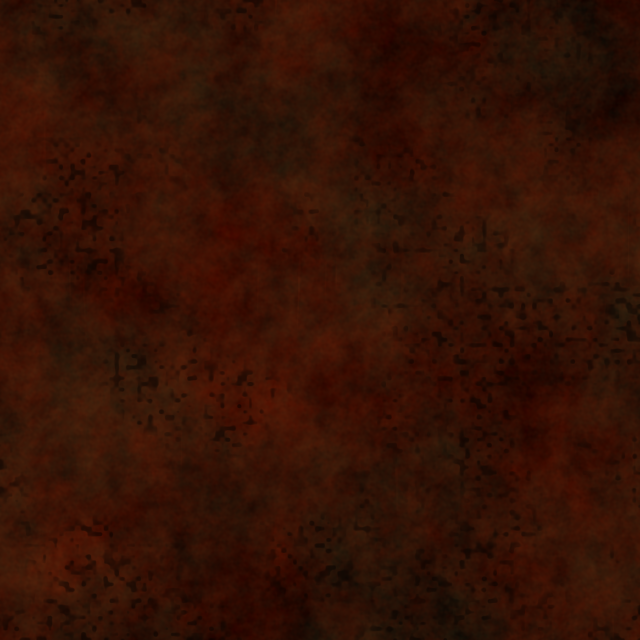
A WebGL 1 fragment shader for this texture:

```glsl
precision highp float;

uniform vec2 u_resolution;

#define CLOUD_SCALE 3.5
#define TONE_GAIN 0.84
#define HUE_GAIN 0.80
#define TONE_CONTRAST 0.46
#define HUE_CONTRAST 1.0
#define PIT_SCALE 115.0
#define PIT_DEPTH 0.45
#define FLECK_SCALE 75.0
#define FLECK_GLOW 0.22
#define SCRATCH_GLOW 0.10

const vec3 RUST = vec3(0.197, 0.069, 0.019);
const vec3 RED_SHIFT = vec3(0.016, -0.033, -0.020);
const vec3 EMBER = vec3(0.30, 0.075, 0.010);

float hash(vec2 p) {
    return fract(sin(dot(p, vec2(127.1, 311.7))) * 43758.5453);
}

// Signed value noise, -1 to 1
float noise(vec2 p) {
    vec2 cell = floor(p);
    vec2 f = fract(p);
    f = f * f * (3.0 - 2.0 * f);
    float low = mix(hash(cell), hash(cell + vec2(1.0, 0.0)), f.x);
    float high = mix(hash(cell + vec2(0.0, 1.0)), hash(cell + vec2(1.0, 1.0)), f.x);
    return 2.0 * mix(low, high, f.y) - 1.0;
}

// Rough clouds whose spread does not depend on the gain
float clouds(vec2 p, float gain) {
    mat2 turn = mat2(1.6, 1.2, -1.2, 1.6);
    float sum = 0.0;
    float energy = 0.0;
    float weight = 1.0;
    for (int i = 0; i < 7; i++) {
        sum += weight * noise(p);
        energy += weight * weight;
        weight *= gain;
        p = turn * p + vec2(17.3, 9.1);
    }
    return sum / sqrt(energy);
}

// Faint hairlines, broken along their length
float scratches(vec2 p) {
    float bend = 0.01 * noise(p * 5.0);
    float line = smoothstep(0.75, 0.95, noise(vec2((p.x + bend) * 130.0, p.y * 7.0)));
    return line * smoothstep(0.1, 0.7, noise(p * 9.0 + 31.0));
}

void main() {
    vec2 uv = gl_FragCoord.xy / u_resolution;

    // Light and dark stains, and drift between red and brown
    float tone = clouds(uv * CLOUD_SCALE + 4.7, TONE_GAIN);
    float hue = clouds(uv * CLOUD_SCALE * 1.3 + 53.2, HUE_GAIN);
    vec3 color = RUST * (1.0 + TONE_CONTRAST * tone);
    color += RED_SHIFT * HUE_CONTRAST * hue;

    // Clustered dark pits
    float pitArea = smoothstep(-0.3, 0.6, noise(uv * 8.0 + 71.0) + 0.5 * noise(uv * 23.0 + 12.0));
    float pits = smoothstep(0.1, 0.75, noise(uv * PIT_SCALE + 90.0));
    color *= 1.0 - PIT_DEPTH * pits * pitArea;

    // Sparse glowing rust flecks
    float fleckArea = smoothstep(0.0, 0.8, noise(uv * 11.0 + 140.0));
    float flecks = smoothstep(0.1, 0.8, noise(uv * FLECK_SCALE + 160.0));
    color = mix(color, EMBER, FLECK_GLOW * flecks * fleckArea);

    color *= 1.0 + SCRATCH_GLOW * scratches(uv);
    gl_FragColor = vec4(clamp(color, 0.0, 1.0), 1.0);
}
```
